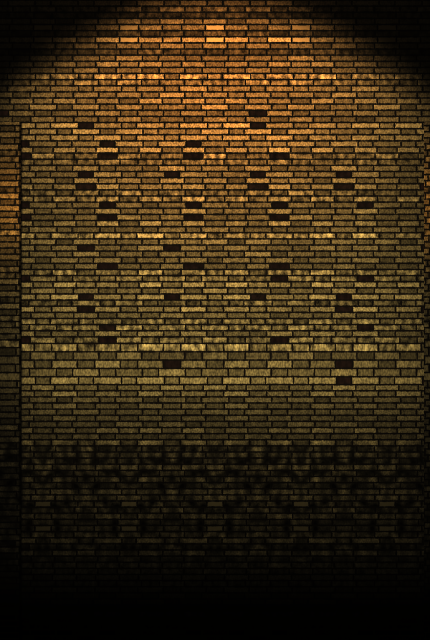
Write a Shadertoy shader that draws this texture.

```glsl
// A brick wall under a warm overhead lamp, sinking into darkness at the floor.
// Courses alternate headers and stretchers on a folded, repeating grid; gradient
// noise roughens the edges and stains the faces, and smooth falloffs light it.

#define ROWS 104.5                     // courses over the full height
#define BAYS 10.0                      // header + stretcher pairs across
#define HEADER 0.20                    // half width of a header, in bays
#define JOINT 0.0017                   // half width of mortar, in canvas widths
#define STRIP 0.048                    // width of the left pier
#define FLOOR_START 0.59               // depth at which the light starts to fade
#define WARM vec3(0.84, 0.52, 0.22)
#define OLIVE vec3(0.47, 0.39, 0.20)
#define MORTAR vec3(0.055, 0.042, 0.026)
#define BURNT vec3(0.085, 0.045, 0.035)

float hash(vec2 p) {
    p = fract(p * vec2(0.1031, 0.1137));
    p += dot(p, p.yx + 33.33);
    return fract((p.x + p.y) * p.x * 17.3);
}

vec2 gradient(vec2 cell) {
    float a = 6.2832 * hash(cell);
    return vec2(cos(a), sin(a));
}

float gradientNoise(vec2 p) {
    vec2 i = floor(p), f = p - i, e = vec2(1, 0);
    vec2 w = f * f * f * (f * (f * 6.0 - 15.0) + 10.0);
    float low = mix(dot(gradient(i), f), dot(gradient(i + e), f - e), w.x);
    float high = mix(dot(gradient(i + e.yx), f - e.yx),
                     dot(gradient(i + 1.0), f - 1.0), w.x);
    return mix(low, high, w.y);
}

// Course coordinate from the top, with a band of taller courses.
float courseAt(float depth) {
    return depth * ROWS - 27.7 * clamp(depth - 0.534, 0.0, 0.065);
}

// Lamp colour and brightness; depth runs from 0 at the top to 1 at the floor.
vec3 lampLight(float x, float depth) {
    float side = abs(x - 0.5) * 2.0;
    vec2 toLamp = vec2((x - 0.5) / 0.40, (depth - 0.08) / 0.25);
    float warmth = exp(-dot(toLamp, toLamp));
    float rim = 0.145 * pow(side, 1.8);
    float cone = mix(0.07, 1.0, smoothstep(rim - 0.04, rim + 0.06, depth));
    float fade = exp(-7.0 * max(depth - FLOOR_START, 0.0));
    fade *= 1.0 - 0.9 * smoothstep(0.84, 0.96, depth);
    float edge = 1.0 - 0.38 * pow(side, 4.0);
    return mix(OLIVE, WARM, warmth) * cone * fade * edge;
}

void mainImage(out vec4 fragColor, in vec2 fragCoord) {
    vec2 uv = fragCoord / iResolution.xy;
    float aspect = iResolution.y / iResolution.x;
    float x = uv.x, depth = 1.0 - uv.y;
    float pixel = 1.0 / iResolution.x;

    // Side piers shift the bond by half a course.
    float pier = max(step(x, STRIP), step(0.985, x)) * step(0.19, depth);
    float course = courseAt(depth) + 0.5 * pier;
    float row = floor(course);
    float odd = mod(row, 2.0);

    // One distance serves headers and stretchers: both end at the same joint.
    float bay = x * BAYS - 0.5 * odd + 0.33 * pier;
    float nearest = floor(bay + 0.5);
    float fromHeader = abs(bay - nearest);
    float halfHeader = HEADER + 0.07 * (hash(vec2(row, 7.0)) - 0.5);
    float isHeader = step(fromHeader, halfHeader);
    float jointX = abs(fromHeader - halfHeader) / BAYS;
    float tall = step(0.534, depth) * step(depth, 0.599);
    float jointY = (0.5 - abs(fract(course) - 0.5)) * aspect / ROWS * (1.0 + 0.36 * tall);

    // Ragged brick outline.
    float coarse = gradientNoise(vec2(x * 90.0, course * 0.9));
    float fine = gradientNoise(vec2(x * 260.0, course * 3.1));
    float joint = min(jointX, jointY) + 0.0011 * coarse + 0.0006 * fine;
    float face = smoothstep(JOINT - 0.7 * pixel, JOINT + 0.9 * pixel, joint);

    // Brick tone, repeated every four bays.
    float brick = mix(2.0 * floor(bay) + 1.0, 2.0 * nearest, isHeader);
    float tone = 0.72 + 0.34 * hash(vec2(mod(brick, 8.0) + 3.0, row));
    tone *= 0.84 + 0.30 * hash(vec2(row, 41.0));
    tone *= mix(1.08, 0.83, isHeader) * mix(1.06, 0.92, odd);
    float stained = step(0.72, hash(vec2(row, 19.0)));
    tone *= 1.0 + 0.45 * fine + (0.25 + 0.7 * stained) * coarse;

    // Pale headers near the lamp and the floor; dim courses around them.
    float topBand = 1.0 - smoothstep(8.0, 10.0, row);
    float lowBand = smoothstep(66.0, 72.0, row) * (1.0 - smoothstep(87.0, 92.0, row));
    float accentRow = topBand * step(3.5, row) * step(row, 6.5)
                    + lowBand * step(79.5, row) * step(row, 84.5) * step(mod(row, 4.0), 0.5);
    float accent = accentRow * (1.0 - odd) * isHeader * mod(nearest, 2.0) * (1.0 - pier);
    tone *= 1.0 - 0.45 * topBand * step(1.5, mod(row, 3.0));

    // Folded blotches and dark bands above the floor.
    float fold = abs(fract(x * BAYS * 0.5) - 0.5);
    float ghost = gradientNoise(vec2(fold * 9.0 + 4.0, course * 0.55));
    tone *= 1.0 + lowBand * (1.5 * ghost - 0.28 * step(0.6, hash(vec2(row, 63.0))));
    tone = mix(tone, 1.45, accent * 0.85);

    // Burnt headers: two courses in five, every other bay.
    float fifth = mod(row, 5.0);
    float burntRow = max(step(fifth, 0.5), step(abs(fifth - 3.0), 0.5));
    burntRow *= step(17.5, row) * step(row, 60.5);
    float burnt = burntRow * isHeader * (1.0 - mod(nearest, 2.0)) * (1.0 - pier);
    burnt *= step(0.35, hash(vec2(nearest + 11.0, row)));

    // Light the wall, its piers and the joints.
    vec3 light = lampLight(x, depth);
    float pierGlow = pier * exp(-pow((depth - 0.32) / 0.09, 2.0));
    light = mix(light, light * vec3(1.45, 1.20, 0.95), pierGlow);
    light *= 1.0 - 0.35 * pier * (1.0 - pierGlow);
    vec3 clay = mix(light * max(tone, 0.05), BURNT * (0.8 + 0.5 * coarse), burnt * 0.9);
    float glow = clamp(dot(light, vec3(2.0, 0.4, 0.2)), 0.05, 1.2);
    vec3 color = mix(MORTAR * glow, clay, face);
    float seam = 1.0 - smoothstep(0.001, 0.001 + 2.0 * pixel, abs(x - STRIP));
    color *= 1.0 - 0.7 * seam * step(0.19, depth);
    color += vec3(0.008, 0.006, 0.004) * (1.0 - smoothstep(0.8, 1.0, depth));
    fragColor = vec4(clamp(color, 0.0, 1.0), 1.0);
}
```
